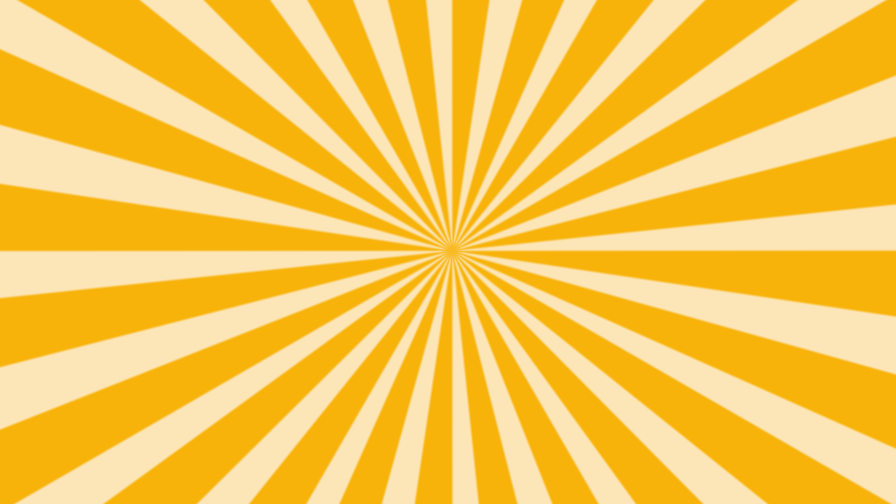
Write a Shadertoy shader that draws this background.

```glsl
#define CENTER vec2(0.5048, 0.5023)
#define ORANGE vec3(0.970, 0.702, 0.040)
#define CREAM vec3(0.990, 0.900, 0.722)
#define RAY_COUNT 24.0
#define FIRST_RAY 3.0
#define NARROW_HALF 2.97
#define MEDIUM_HALF 3.25
#define WIDE_HALF 3.57
#define EDGE_SOFTNESS 0.0036
#define HUB_RADIUS 0.024

// Half-angle in degrees: narrow rays alternate with wider ones
float rayHalfAngle(float index) {
    float slot = mod(index, 6.0);
    if (mod(slot, 2.0) < 0.5) return NARROW_HALF;
    return abs(slot - 3.0) < 0.5 ? MEDIUM_HALF : WIDE_HALF;
}

// Coverage of the pale rays, with an edge of constant width
float rayMask(vec2 p) {
    float spacing = 360.0 / RAY_COUNT;
    float radius = length(p);
    float angle = degrees(atan(p.y, p.x + 1e-6)) - FIRST_RAY;
    float index = floor(angle / spacing + 0.5);
    float offset = abs(angle - index * spacing);
    float edge = radius * sin(radians(offset - rayHalfAngle(index)));
    float softness = max(EDGE_SOFTNESS, 0.7 / iResolution.y);
    return 1.0 - smoothstep(-softness, softness, edge);
}

void mainImage(out vec4 fragColor, in vec2 fragCoord) {
    vec2 p = (fragCoord - CENTER * iResolution.xy) / iResolution.y;
    float rays = rayMask(p);

    // Rays dissolve into the base colour at the hub
    rays *= mix(0.3, 1.0, smoothstep(0.2 * HUB_RADIUS, HUB_RADIUS, length(p)));

    fragColor = vec4(mix(ORANGE, CREAM, rays), 1.0);
}
```
